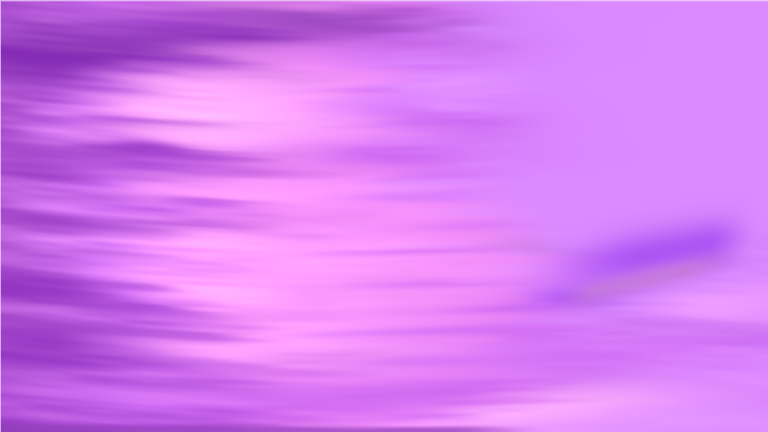
This background is drawn by a Shadertoy shader. Its source:

```glsl
// Soft horizontal brush strokes in purple, pink and lavender.
// A ramp from left to right is frayed by stretched noise, then
// tilted gaussian strokes add the shadows, lights and accents.
#define FRAY 0.36
#define GRAIN 0.24
#define PURPLE vec3(0.66, 0.30, 0.81)
#define PLUM vec3(0.57, 0.25, 0.73)
#define PINK vec3(0.97, 0.56, 0.99)
#define BLUSH vec3(0.99, 0.68, 0.99)
#define LAVENDER vec3(0.86, 0.54, 1.00)
#define ORCHID vec3(0.80, 0.41, 0.95)
#define VIOLET vec3(0.66, 0.31, 0.95)
#define MAUVE vec3(0.77, 0.48, 0.84)
#define HAIRS 16

float hash(vec2 p) {
    p = fract(p * vec2(0.1031, 0.1137));
    p += dot(p, p.yx + 33.33);
    return fract((p.x + p.y) * p.x * 17.0);
}

float noise(vec2 p) {
    vec2 i = floor(p), f = fract(p);
    f = f * f * (3.0 - 2.0 * f);
    return mix(mix(hash(i), hash(i + vec2(1, 0)), f.x),
               mix(hash(i + vec2(0, 1)), hash(i + vec2(1, 1)), f.x), f.y);
}

// Layered noise stretched along x, about -0.5 to 0.5
float streaks(vec2 p) {
    float sum = 0.0, amp = 0.42;
    vec2 scale = vec2(3.0, 15.0);
    for (int i = 0; i < 4; i++) {
        sum += amp * (noise(p * scale + float(i) * 19.7) - 0.5);
        scale *= vec2(1.7, 1.9);
        amp *= 0.7;
    }
    return sum;
}

// Soft elliptical stroke; slope is the rise of its axis per unit x
float stroke(vec2 p, vec2 center, vec2 radius, float slope) {
    vec2 d = p - center;
    d.y -= slope * d.x;
    d /= radius;
    return exp(-dot(d, d));
}

void mainImage(out vec4 fragColor, in vec2 fragCoord) {
    vec2 uv = fragCoord / iResolution.xy;
    float grain = streaks(uv + vec2(0.0, 0.02 * sin(uv.x * 5.0) + 0.06 * uv.x));
    float calm = smoothstep(0.56, 0.72, uv.x) * smoothstep(0.38, 0.52, uv.y);
    vec2 p = uv + vec2(FRAY * grain * (1.0 - calm), 0.025 * grain);

    // Purple left side, pink heart, lavender right side
    float leftEnd = 0.40 - 0.16 * stroke(uv, vec2(0.2, 0.73), vec2(9.0, 0.13), 0.0);
    float rightStart = mix(0.58, 0.43, smoothstep(0.3, 0.75, uv.y));
    vec3 color = mix(PURPLE, ORCHID, smoothstep(0.0, 0.55 * leftEnd, p.x));
    color = mix(color, PINK, smoothstep(0.35 * leftEnd, leftEnd, p.x));
    color = mix(color, LAVENDER, smoothstep(rightStart, rightStart + 0.20, p.x));

    // Lights in the heart and the lower right
    color = mix(color, BLUSH, 0.90 * stroke(p, vec2(0.31, 0.74), vec2(0.18, 0.11), -0.1));
    color = mix(color, BLUSH, 0.25 * stroke(p, vec2(0.46, 0.34), vec2(0.20, 0.18), 0.0));
    color = mix(color, BLUSH, 0.35 * stroke(p, vec2(0.50, 0.17), vec2(0.14, 0.05), 0.1));
    color = mix(color, ORCHID, 0.85 * stroke(p, vec2(0.82, 0.18), vec2(0.26, 0.055), 0.1));
    color = mix(color, ORCHID, 0.70 * stroke(p, vec2(0.52, 0.08), vec2(0.18, 0.035), 0.05));
    color = mix(color, BLUSH, 0.90 * stroke(p, vec2(0.74, 0.06), vec2(0.15, 0.05), 0.1));
    color = mix(color, BLUSH, 0.40 * stroke(p, vec2(0.96, 0.29), vec2(0.12, 0.05), 0.2));

    // Shadows at the top, the left and the foot
    color = mix(color, PLUM, 0.85 * stroke(p, vec2(0.12, 0.89), vec2(0.32, 0.07), 0.14));
    color = mix(color, PLUM, 0.80 * stroke(p, vec2(0.42, 0.95), vec2(0.17, 0.045), -0.16));
    color = mix(color, ORCHID, 0.60 * stroke(p, vec2(0.54, 0.88), vec2(0.12, 0.04), 0.0));
    color = mix(color, PURPLE, 0.80 * stroke(p, vec2(0.06, 0.66), vec2(0.20, 0.035), -0.15));
    color = mix(color, PURPLE, 0.55 * stroke(p, vec2(0.15, 0.48), vec2(0.18, 0.025), 0.0));
    color = mix(color, PURPLE, 0.65 * stroke(p, vec2(0.10, 0.21), vec2(0.25, 0.07), -0.15));
    color = mix(color, ORCHID, 0.75 * stroke(p, vec2(0.24, 0.07), vec2(0.30, 0.07), 0.0));

    // Frayed orchid strokes between heart and lavender
    color = mix(color, ORCHID, 0.95 * stroke(p, vec2(0.52, 0.64), vec2(0.14, 0.035), 0.0));
    color = mix(color, ORCHID, 0.75 * stroke(p, vec2(0.60, 0.73), vec2(0.10, 0.06), -0.1));
    color = mix(color, ORCHID, 0.70 * stroke(p, vec2(0.68, 0.23), vec2(0.12, 0.03), 0.0));

    // Thin scattered hairs along both frayed edges
    for (int i = 0; i < HAIRS; i++) {
        float k = float(i), row = (k + 0.3 + 0.6 * hash(vec2(k, 3.0))) / float(HAIRS);
        float size = 0.006 + 0.010 * hash(vec2(k, 7.0));
        float reach = hash(vec2(k, 11.0));
        float left = stroke(p, vec2(0.10 + 0.14 * reach, row), vec2(0.13, size), -0.08);
        float right = stroke(p, vec2(0.52 + 0.12 * reach, row), vec2(0.09, size), 0.04);
        color = mix(color, PURPLE, 0.40 * left);
        color = mix(color, ORCHID, 0.55 * right * (1.0 - calm));
    }

    // Fine streaks, strongest on the left
    float rough = mix(1.0, 0.45, smoothstep(0.15, 0.6, uv.x)) * (1.0 - calm);
    color += GRAIN * rough * grain * vec3(1.2, 1.4, 0.7);

    // Rising violet brush mark with a mauve underside
    vec2 q = uv + vec2(0.12, 0.03) * grain;
    color = mix(color, VIOLET, 0.70 * stroke(q, vec2(0.74, 0.31), vec2(0.09, 0.03), 0.1));
    color = mix(color, MAUVE, 0.40 * stroke(q, vec2(0.69, 0.43), vec2(0.06, 0.018), -0.15));
    float tips = smoothstep(0.66, 0.84, uv.x) * (1.0 - smoothstep(0.92, 0.99, uv.x));
    color = mix(color, VIOLET, 0.90 * tips * stroke(q, vec2(0.86, 0.415), vec2(0.5, 0.055), 0.32));
    float belly = smoothstep(0.72, 0.78, uv.x) * (1.0 - smoothstep(0.88, 0.98, uv.x));
    color = mix(color, MAUVE, 0.80 * belly * stroke(q, vec2(0.86, 0.36), vec2(0.5, 0.025), 0.42));

    // Dark foot line and pale rim along the top and left
    float foot = (1.0 - smoothstep(0.006, 0.022, uv.y + 0.02 * grain))
               * (1.0 - smoothstep(0.58, 0.72, uv.x));
    color = mix(color, PLUM, 0.75 * foot);
    float rim = max(smoothstep(0.995, 0.999, uv.y), 1.0 - smoothstep(0.0005, 0.002, uv.x));
    color = mix(color, vec3(0.96, 0.87, 0.99), 0.7 * rim);

    fragColor = vec4(clamp(color, 0.0, 1.0), 1.0);
}
```
